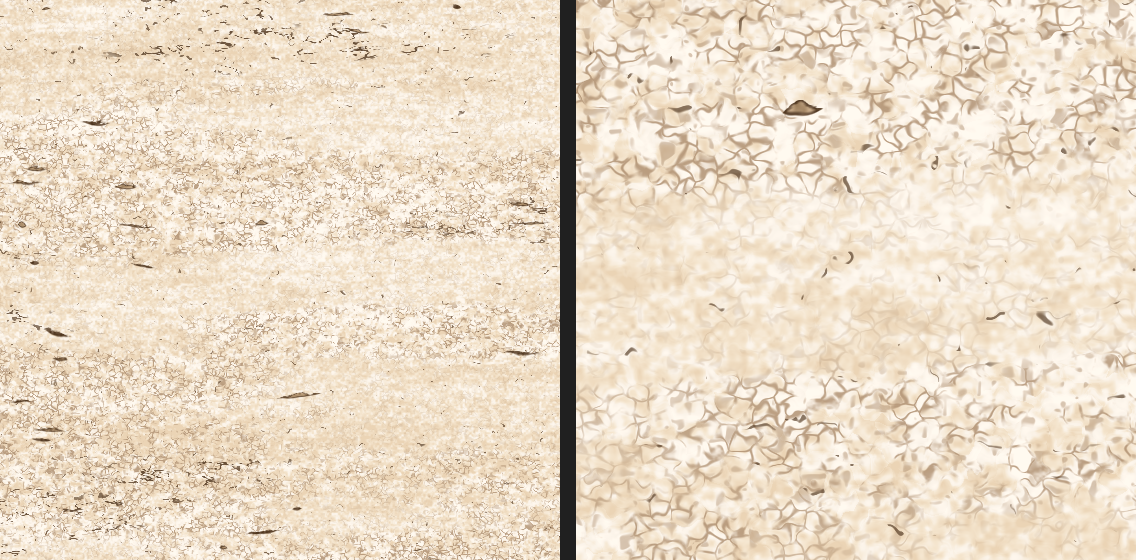
Left: the whole. Right: its middle third, enlarged.
Reproduce this texture procedurally as a WebGL 2 fragment shader.

```glsl
#version 300 es
precision highp float;

uniform vec2 u_resolution;
out vec4 fragColor;

// Palette
const vec3 TAN = vec3(0.92, 0.83, 0.71);
const vec3 CREAM = vec3(0.96, 0.90, 0.81);
const vec3 IVORY = vec3(0.985, 0.955, 0.915);
const vec3 GRAIN_BROWN = vec3(0.69, 0.57, 0.45);
const vec3 PIT_DARK = vec3(0.33, 0.23, 0.14);
const vec3 PIT_FILL = vec3(0.66, 0.54, 0.40);

// Sizes, as repeats across the canvas
const vec2 BAND_SCALE = vec2(1.2, 12.0);
const vec2 STREAK_SCALE = vec2(6.0, 95.0);
const vec2 PEBBLE_SCALE = vec2(98.0, 116.0);
const vec2 PIT_GRID = vec2(7.0, 26.0);
const float SPECK_SCALE = 256.0;

// Amounts
const float GRAIN_STRENGTH = 0.85;
const float SMOOTH_LAYER_GRAIN = 0.24;
const float PIT_CHANCE = 0.40;
const float CRACK_WIDTH = 0.026;

uint scramble(uint n) {
    n = n * 747796405u + 2891336453u;
    n = ((n >> ((n >> 28u) + 4u)) ^ n) * 277803737u;
    return (n >> 22u) ^ n;
}

float hash(vec2 cell) {
    uvec2 c = uvec2(ivec2(cell));
    return float(scramble(c.x + scramble(c.y)) >> 8u) / 16777216.0;
}

vec2 hash2(vec2 cell) {
    return vec2(hash(cell + 371.0), hash(cell + 913.0));
}

float noise(vec2 p) {
    vec2 i = floor(p), f = fract(p);
    f = f * f * (3.0 - 2.0 * f);
    float low = mix(hash(i), hash(i + vec2(1, 0)), f.x);
    float high = mix(hash(i + vec2(0, 1)), hash(i + vec2(1, 1)), f.x);
    return mix(low, high, f.y);
}

float fbm(vec2 p) {
    float sum = 0.0, amp = 0.5333;
    for (int i = 0; i < 4; i++) {
        sum += amp * noise(p);
        p = p * 2.03 + 17.3;
        amp *= 0.5;
    }
    return sum;
}

// Cellular pebbles: x = gap to the border, y = random value of the pebble
vec2 pebbles(vec2 p) {
    vec2 home = floor(p);
    float nearest = 9.0, second = 9.0, id = 0.0;
    for (int y = -1; y <= 1; y++)
    for (int x = -1; x <= 1; x++) {
        vec2 cell = home + vec2(x, y);
        float d = length(cell + hash2(cell) - p);
        if (d < nearest) { second = nearest; nearest = d; id = hash(cell + 57.0); }
        else second = min(second, d);
    }
    return vec2(second - nearest, id);
}

// Scattered flat lens pits: x = coverage, y = share of pale filling
vec2 pits(vec2 p, float pixel) {
    vec2 home = floor(p * PIT_GRID), result = vec2(0.0);
    float ragged = fbm(p * vec2(60.0, 110.0)) - 0.5;
    for (int y = -1; y <= 1; y++)
    for (int x = -1; x <= 1; x++) {
        vec2 cell = home + vec2(x, y);
        vec2 center = (cell + 0.2 + 0.6 * hash2(cell)) / PIT_GRID;
        float cluster = smoothstep(0.42, 0.68, noise(center * vec2(1.8, 8.0) + 41.0));
        if (hash(cell + 205.0) > PIT_CHANCE * cluster + 0.03) continue;
        float size = hash(cell + 633.0);
        float halfLength = mix(0.007, 0.036, size * size);
        float halfHeight = mix(0.0018, 0.0048, hash(cell + 788.0));
        vec2 d = p - center;
        d.y += d.x * (hash(cell + 149.0) - 0.5) * 0.24 + ragged * 0.008;
        float along = d.x / halfLength;
        float dist = (abs(d.y) / halfHeight + along * along - 1.0 + 1.6 * ragged) * halfHeight;
        float cover = 1.0 - smoothstep(-pixel, pixel, dist);
        float fill = step(0.6, hash(cell + 466.0)) * (1.0 - smoothstep(-0.003, -0.0008, dist));
        if (cover > result.x) result = vec2(cover, fill);
    }
    return result;
}

void main() {
    vec2 p = gl_FragCoord.xy / u_resolution.y;
    float pixel = 1.0 / u_resolution.y;

    // Gently wavy sediment layers
    vec2 q = p + vec2(0.0, 0.03 * (fbm(p * vec2(3.0, 4.0)) - 0.5));
    q.y += 0.016 * (fbm(p * vec2(14.0, 22.0)) - 0.5);
    float grainy = smoothstep(0.36, 0.56, fbm(q * BAND_SCALE + 5.0));
    float band = fbm(q * BAND_SCALE * 1.2 + 63.0) - 0.5;
    float streak = fbm(q * STREAK_SCALE) - 0.5;

    // Fine texture, stronger in the grainy layers
    vec2 wobble = vec2(noise(p * 150.0), noise(p * 150.0 + 88.0)) - 0.5;
    vec2 pebble = pebbles(p * PEBBLE_SCALE + wobble * 0.8);
    float mottle = fbm(p * vec2(80.0, 110.0) + wobble + 29.0) - 0.5;
    float speck = noise(p * SPECK_SCALE) - 0.5;
    float tone = 0.08 + 2.2 * band + 2.2 * streak + 2.0 * speck;
    tone += mix(2.8, 5.0, grainy) * mottle + grainy * (1.0 * (pebble.y - 0.5) + 0.25);

    // Stone body
    vec3 color = mix(TAN, CREAM, clamp((tone + 1.45) / 1.4, 0.0, 1.0));
    color = mix(color, IVORY, clamp(tone + 0.05, 0.0, 1.0));
    color += 0.025 * clamp(tone - 1.0, 0.0, 1.0);

    // Short broken outlines and fine grit
    float outline = 1.0 - smoothstep(0.03, 0.27, pebble.x);
    float broken = smoothstep(0.40, 0.64, fbm(p * vec2(70.0, 88.0) + 140.0));
    float grit = smoothstep(0.70, 0.92, noise(p * vec2(215.0, 240.0) + wobble + 310.0));
    float grain = max(outline * broken, 0.6 * grit) * mix(SMOOTH_LAYER_GRAIN, 1.0, grainy);
    color = mix(color, GRAIN_BROWN, GRAIN_STRENGTH * grain);

    // Jagged cracks and tiny holes gathered along a few layers
    float zone = smoothstep(0.58, 0.78, noise(q * vec2(2.6, 12.0) + 77.0));
    float ridge = abs(fbm(q * vec2(18.0, 66.0) + 204.0) - 0.5);
    float crack = 1.0 - smoothstep(0.3 * CRACK_WIDTH, CRACK_WIDTH, ridge);
    crack *= zone * smoothstep(0.55, 0.70, noise(p * vec2(30.0, 70.0) + 19.0));
    float holeLevel = 0.93 - 0.05 * zone;
    float hole = smoothstep(holeLevel, holeLevel + 0.05,
                            noise(p * vec2(95.0, 165.0) + 1.4 * wobble + 501.0));
    color = mix(color, PIT_DARK, 0.85 * max(crack, 0.8 * hole));

    // Open pits, some with a pale filling inside a dark rim
    vec2 pit = pits(q, pixel);
    vec3 pitColor = mix(PIT_DARK, PIT_FILL, pit.y) + 0.22 * speck;
    color = mix(color, pitColor, 0.92 * pit.x);

    fragColor = vec4(clamp(color, 0.0, 1.0), 1.0);
}
```
